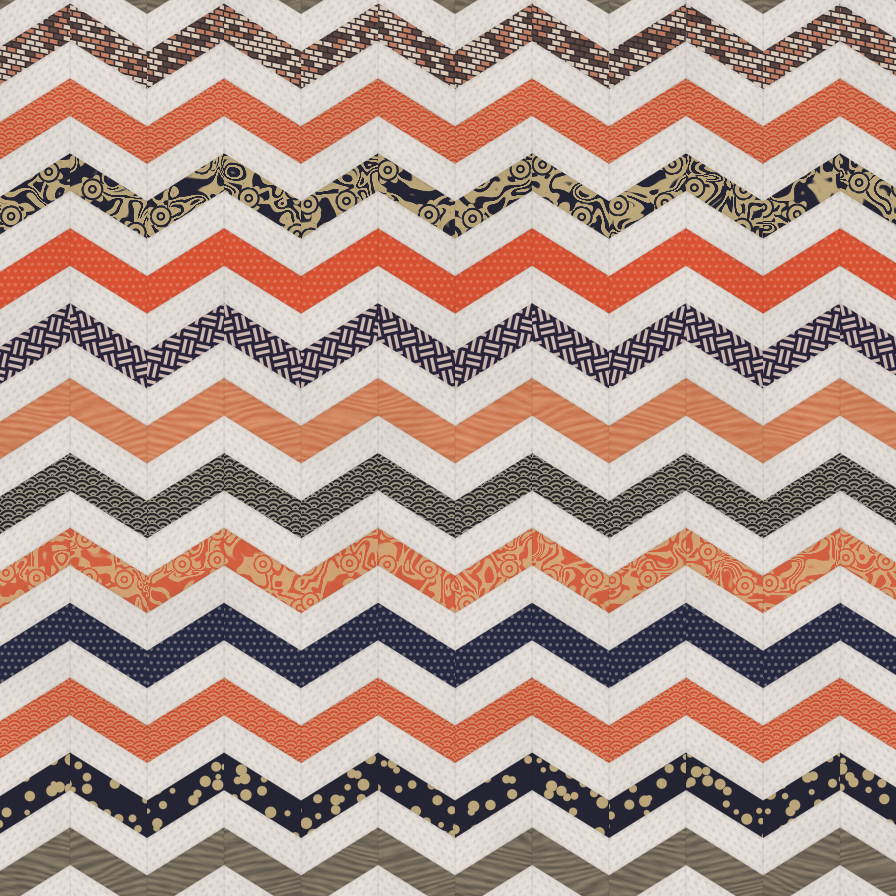
Write a Shadertoy shader that draws this pattern.

```glsl
// Pieced chevron quilt: twelve printed zigzag strips on a woven off-white ground.
// A triangle wave bends the rows; each row picks a procedural fabric print,
// and every patch between two seams shifts its print by a hashed offset.

const float PITCH = 0.0836;   // height of one strip plus one gap

float hash(vec2 p) {
    vec3 q = fract(vec3(p.xyx) * 0.1031);
    q += dot(q, q.yzx + 33.33);
    return fract((q.x + q.y) * q.z);
}

vec2 hash2(vec2 p) { return vec2(hash(p), hash(p + 47.3)); }

float noise(vec2 p) {
    vec2 i = floor(p), f = fract(p);
    f = f * f * (3.0 - 2.0 * f);
    return mix(mix(hash(i), hash(i + vec2(1, 0)), f.x),
               mix(hash(i + vec2(0, 1)), hash(i + vec2(1, 1)), f.x), f.y);
}

float fill(float d, float w) { return 1.0 - smoothstep(-w, w, d); }

// Overlapping fans with concentric arcs; lower fans lie in front.
float scallops(vec2 p, float w) {
    float first = ceil((p.y - 0.5) / 0.25);
    for (float j = 0.0; j < 5.0; j++) {
        float k = first + j;
        float x = fract(p.x + 0.5 * mod(k, 2.0)) - 0.5;
        float r = length(vec2(x, p.y - 0.25 * k));
        if (r < 0.5) return fill(abs(fract(r * 5.0) - 0.5) - 0.24, w * 5.0);
    }
    return 0.0;
}

// Scattered round spots of varied size.
float spots(vec2 p, float w) {
    float m = 0.0;
    vec2 c = floor(p);
    for (float y = -1.0; y < 2.0; y++)
    for (float x = -1.0; x < 2.0; x++) {
        vec2 id = c + vec2(x, y);
        float r = 0.18 + 0.22 * hash(id + 9.1);
        float d = length(p - id - hash2(id)) - r;
        m = max(m, fill(d, w) * step(hash(id + 3.7), 0.72));
    }
    return m;
}

// Petalled blooms over curling noise contours.
float floral(vec2 p, float w) {
    vec2 bend = vec2(noise(p * 2.0), noise(p * 2.0 + 19.0));
    float n = noise(p * 2.2 + 2.4 * bend);
    float scroll = smoothstep(-0.3, 0.3, sin(n * 24.0));
    vec2 id = floor(p), c = fract(p) - 0.35 - 0.3 * hash2(id);
    float r = length(c), a = atan(c.y, c.x);
    float edge = 0.29 + 0.06 * cos(6.0 * a + 6.3 * hash(id));
    float petals = smoothstep(-0.4, 0.4, cos(r * 42.0) + 0.5);
    return mix(scroll, petals, fill(r - edge, w));
}

// Alternating upright and level double bars.
float basket(vec2 p, float w) {
    vec2 c = floor(p), f = fract(p) - 0.5;
    if (mod(c.x + c.y, 2.0) > 0.5) f = f.yx;
    return fill(max(abs(abs(f.y) - 0.22) - 0.11, abs(f.x) - 0.46), w);
}

float pinDots(vec2 p, float w) {
    p.x += 0.5 * mod(floor(p.y), 2.0);
    return fill(length(fract(p) - 0.5) - 0.24, w);
}

float grain(vec2 p) {
    float n = noise(p * vec2(1.5, 4.0));
    return 0.5 + 0.3 * sin(p.y * 62.0 + n * 14.0) + 0.5 * (noise(p * vec2(7, 40)) - 0.5);
}

vec3 dashes(vec2 p, float w) {
    p.y += 0.35 * p.x;
    p.x += 0.5 * mod(floor(p.y), 2.0);
    vec2 id = floor(p), f = abs(fract(p) - 0.5);
    float h = hash(id);
    vec3 dab = h < 0.5 ? vec3(0.86, 0.79, 0.72) : h < 0.75 ? vec3(0.74, 0.49, 0.39) : vec3(0.35, 0.27, 0.25);
    return mix(vec3(0.20, 0.17, 0.18), dab, fill(max(f.x - 0.42, f.y - 0.36), w));
}

vec3 fabric(int kind, vec2 p, float tilt, float w) {
    vec3 navy = vec3(0.14, 0.14, 0.20), tan_ = vec3(0.73, 0.65, 0.48);
    if (kind == 0) return dashes(p * vec2(8, 13), w * 10.0);
    if (kind == 1 || kind == 9) return mix(vec3(0.80, 0.31, 0.21), vec3(0.85, 0.58, 0.42), 0.85 * scallops(p * 3.8, w * 3.8));
    if (kind == 2) return mix(navy, tan_, floral(p * 1.7, w * 1.7));
    if (kind == 3) return mix(vec3(0.85, 0.32, 0.20), vec3(0.87, 0.46, 0.34), pinDots(p * 11.0, w * 11.0));
    if (kind == 4) return mix(vec3(0.16, 0.14, 0.22), vec3(0.81, 0.73, 0.70), basket((p + tilt * vec2(-p.y, p.x)) * 4.8, w * 4.8));
    if (kind == 5) return mix(vec3(0.78, 0.44, 0.29), vec3(0.85, 0.58, 0.43), grain(p + tilt * vec2(0, p.x)));
    if (kind == 6) return mix(vec3(0.15, 0.14, 0.15), vec3(0.61, 0.58, 0.52), scallops(p * 3.4, w * 3.4));
    if (kind == 7) return mix(vec3(0.82, 0.37, 0.25), vec3(0.82, 0.64, 0.46), floral(p * 1.9, w * 1.9));
    if (kind == 8) return mix(vec3(0.15, 0.16, 0.25), vec3(0.43, 0.42, 0.46), pinDots(p * 11.0, w * 11.0));
    if (kind == 10) return mix(navy, tan_, spots(p * 5.0, w * 5.0));
    return mix(vec3(0.37, 0.34, 0.30), vec3(0.56, 0.51, 0.43), grain(p + tilt * vec2(0, p.x)));
}

void mainImage(out vec4 fragColor, in vec2 fragCoord) {
    vec2 p = fragCoord / (iResolution.y * PITCH);
    float w = 0.75 / (iResolution.y * PITCH);

    // Zigzag rows, counted downward from the top
    float s = (p.x - 0.935) / 1.028, patchId = floor(s);
    float zig = abs(mod(s + 1.0, 2.0) - 1.0);
    float d = 1.0 / PITCH - p.y - 0.047 - 0.64 * zig;
    float row = floor(d + 0.25);
    float edge = (abs(d - row - 0.25) - 0.25) * 0.85;
    float side = mod(patchId, 2.0) < 0.5 ? -1.0 : 1.0;

    // Off-white ground with a fine woven check
    vec2 t = vec2(p.x, d) * 10.5;
    float check = pinDots(t, w * 10.5);
    vec3 col = vec3(0.885, 0.86, 0.84) - 0.055 * check + 0.03 * (noise(p * 16.0) - 0.5);

    // Printed strip
    int kind = int(mod(row, 12.0));
    vec2 q = p + 9.0 * hash2(vec2(patchId + 20.0, row + 5.0));
    vec3 print = fabric(kind, q, 0.22 * side, w);
    col = mix(col, print, fill(edge, w));

    // Stitched seams, soft padding and cloth tone
    float seam = abs(s - round(s)) * 1.028;
    col *= 1.0 - 0.07 * fill(seam - 0.008, w);
    col *= 1.0 - 0.07 * exp(-abs(edge) * 45.0);
    col *= 0.98 + 0.04 * noise(p * 1.3) + 0.03 * (noise(p * 30.0) - 0.5);
    fragColor = vec4(col, 1.0);
}
```
